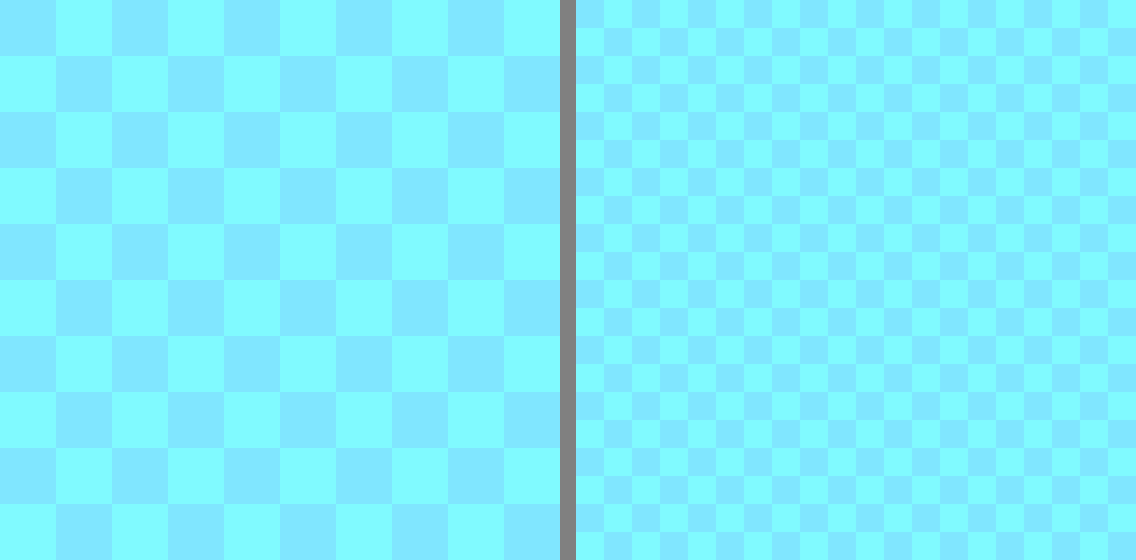
Left: one tile. Right: repeated 2 by 2.
Write a Shadertoy shader that draws this pattern.

```glsl
// Seamless checkerboard of ten by ten flat checks in pale sky blue and cyan.

// Signed distance to the nearest check border on each axis, in checks:
// positive in even columns or rows, negative in odd ones.
vec2 borderDistance(vec2 p) {
    return 0.5 - abs(mod(p + 0.5, 2.0) - 1.0);
}

void mainImage(out vec4 fragColor, in vec2 fragCoord) {
    vec2 checks = vec2(10.0);
    vec2 p = fragCoord / iResolution.xy * checks;
    vec2 pixel = checks / iResolution.xy;

    // Sign of each axis, ramped over one pixel at the borders
    vec2 side = clamp(2.0 * borderDistance(p) / pixel, -1.0, 1.0);
    float cyanAmount = 0.5 + 0.5 * side.x * side.y;

    vec3 skyBlue = vec3(0.50, 0.90, 1.00);
    vec3 cyan = vec3(0.50, 0.98, 1.00);
    fragColor = vec4(mix(skyBlue, cyan, cyanAmount), 1.0);
}
```
